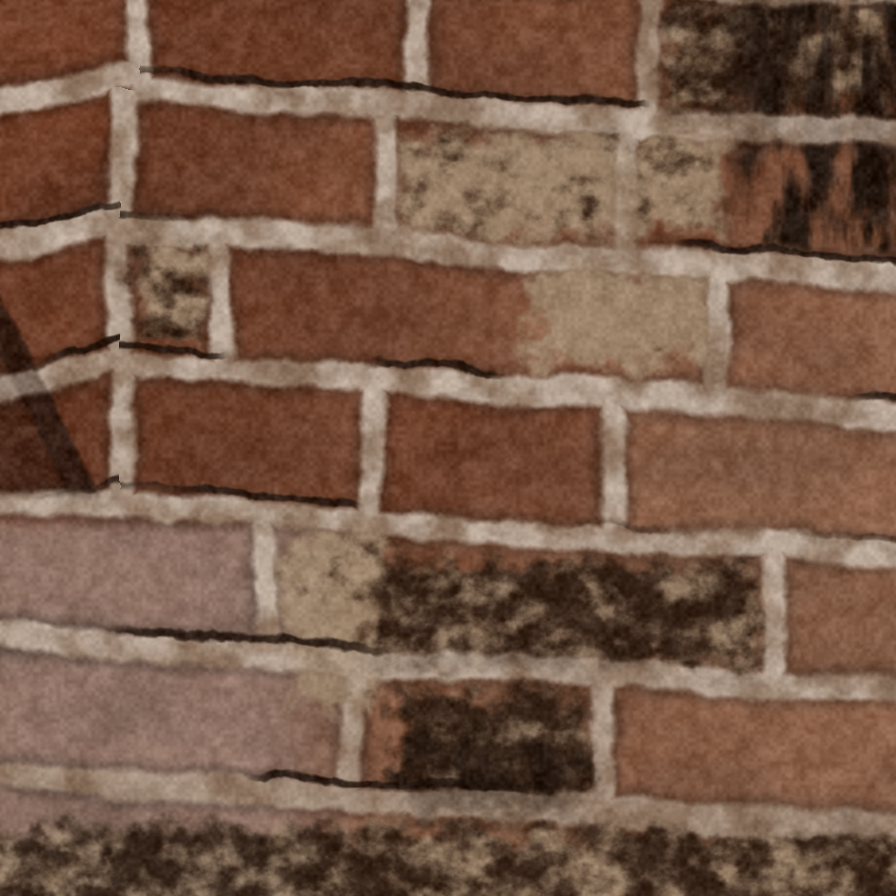
Reproduce this texture procedurally as a WebGL 2 fragment shader.

```glsl
#version 300 es
precision highp float;
// Weathered red brick wall with sloping courses, pale mortar, decayed patches and a corner at left.
uniform vec2 u_resolution;
out vec4 outColor;

// Perpendicular joints of each course, from the top down (2.0 = unused).
const vec3 JOINTS[7] = vec3[7](
  vec3(.157, .466, .722), vec3(.135, .433, .700), vec3(.135, .248, .802),
  vec3(.133, .417, .688), vec3(.295, .862, 2.), vec3(.394, .675, 2.), vec3(2.));

// Decayed areas: centre and half size, then how dark each one is.
const vec4 DECAY[8] = vec4[8](
  vec4(.625, .205, .18, .055), vec4(.69, .355, .095, .05), vec4(.187, .32, .035, .05),
  vec4(.63, .685, .21, .055), vec4(.37, .69, .05, .09), vec4(.55, .84, .10, .065),
  vec4(.5, .99, .6, .06), vec4(.87, .06, .12, .06));
const float GRIME[8] = float[8](.30, .12, .42, .62, .25, .66, .58, .55);

float hash(vec2 p) {
  vec3 q = fract(p.xyx * .1031);
  q += dot(q, q.yzx + 33.33);
  return fract((q.x + q.y) * q.z);
}

float noise(vec2 p) {
  vec2 i = floor(p), f = fract(p);
  f = f * f * (3. - 2. * f);
  return mix(mix(hash(i), hash(i + vec2(1, 0)), f.x),
             mix(hash(i + vec2(0, 1)), hash(i + 1.), f.x), f.y);
}

float fbm(vec2 p) {
  float sum = 0., amp = .533;
  for (int i = 0; i < 4; i++) {
    sum += amp * noise(p);
    p = mat2(1.6, 1.2, -1.2, 1.6) * p + 17.;
    amp *= .5;
  }
  return sum;
}

float boxDistance(vec2 p, vec2 halfSize) {
  vec2 q = abs(p) - halfSize;
  return length(max(q, 0.)) + min(max(q.x, q.y), 0.);
}

void main() {
  vec2 p = gl_FragCoord.xy / u_resolution;
  p.y = 1. - p.y;
  float soft = max(.005, 1. / u_resolution.y);
  vec2 rough = vec2(fbm(p * 38.), fbm(p * 38. + 50.)) - .5;
  vec2 w = p + rough * .013 + (vec2(noise(p * 7.), noise(p * 7. + 9.)) - .5) * .012;

  // Courses: the main face slopes down to the right, the corner face rises to it.
  float course = (w.y - .058 * (w.x - .573) - .126) / .155 + 1.;
  int row = clamp(int(floor(course)), 0, 6);
  float edge = row < 4 ? JOINTS[row].x : -1.;
  bool sideFace = w.x < edge;
  float bed = (.5 - abs(fract(course) - .5)) * .155;
  if (sideFace) {
    float toLowerBed = (4. - course) * .155;
    course = (w.y + .22 * w.x - .117) / .157 + 1.;
    bed = min((.5 - abs(fract(course) - .5)) * .157, toLowerBed);
  }

  // Nearest upright joint and a number for each brick.
  float joint = 1., column = 0.;
  for (int i = 0; i < 3; i++) {
    joint = min(joint, abs(w.x - JOINTS[row][i]));
    column += step(JOINTS[row][i], w.x);
  }
  float id = hash(vec2(floor(course) + 3., column * 7. + 5.));
  float gap = min(bed - mix(.011, .018, noise(p * vec2(5, 9))), joint - .013);
  float mortar = 1. - smoothstep(-soft, soft, gap);

  // Brick faces: deep red at upper left, paler to the right, greyed at lower left.
  float cloud = fbm(p * vec2(9, 13) + id * 30.);
  float fine = fbm(p * 75.);
  vec3 brick = mix(vec3(.41, .23, .15), vec3(.53, .37, .28),
                   smoothstep(.15, .85, p.x * .65 + p.y * .35 + (id - .5) * .3));
  float bleached = smoothstep(.56, .60, p.y) * (1. - smoothstep(.28, .45, p.x));
  brick = mix(brick, vec3(.54, .43, .38), bleached);
  brick *= .82 + .36 * cloud;
  brick *= mix(.78, 1., smoothstep(0., .018, gap));

  // Mortar, dirtier toward the bottom.
  vec3 lime = mix(vec3(.54, .44, .36), vec3(.73, .66, .60), smoothstep(.25, .7, fbm(p * 24. + 4.)));
  lime = mix(lime, vec3(.53, .43, .35), .5 * smoothstep(.65, .95, p.y));
  vec3 color = mix(brick, lime, mortar);

  // Crumbled patches with dark pits and pale crust.
  for (int i = 0; i < 8; i++) {
    float d = boxDistance(p - DECAY[i].xy + rough * .06, DECAY[i].zw);
    float cover = 1. - smoothstep(-.012, .018, d);
    float crust = fbm(p * vec2(32, 44) + float(i) * 13.);
    float lit = smoothstep(GRIME[i] - .24, GRIME[i] + .24, crust * .75 + fine * .25);
    vec3 decayed = mix(vec3(.17, .11, .07), vec3(.62, .53, .43), lit);
    color = mix(color, decayed, cover * mix(.88, .35, mortar));
  }

  // Soot running down the upper right and staining one lower brick.
  float streak = fbm(p * vec2(36, 11));
  float soot = smoothstep(.79, .85, p.x + rough.x * .05) * (1. - smoothstep(.26, .285, w.y - .05 * (p.x - .8)));
  float stain = 1. - smoothstep(-.02, .02, boxDistance(p - vec2(.55, .855) + rough * .09, vec2(.1, .028)));
  color = mix(color, vec3(.14, .09, .06), max(soot, stain) * smoothstep(.3, .6, streak) * (1. - .75 * mortar));

  // Broken shadow line under the bricks.
  float under = fract(course) - .875 + (noise(p * 22.) - .5) * .05;
  float shadow = (1. - smoothstep(.012, .04, abs(under))) * smoothstep(.52, .66, noise(p * vec2(6, 8) + 21.));
  color = mix(color, vec3(.13, .08, .05), shadow * .85);

  // Slanted dark shade across the corner face.
  float slant = (p.y - .33 - 2. * p.x) / 2.24 + rough.x * .008;
  float shade = smoothstep(-.004, .004, slant) * mix(.85, .45, smoothstep(.026, .034, slant));
  shade *= float(sideFace) * smoothstep(0., .01, .56 - p.y);
  color = mix(color, vec3(.16, .09, .06), shade * (1. - .5 * mortar));

  // Surface grain.
  color += (fine - .5) * .14 + (noise(p * 230.) - .5) * .07;
  outColor = vec4(clamp(color, 0., 1.), 1.);
}
```
